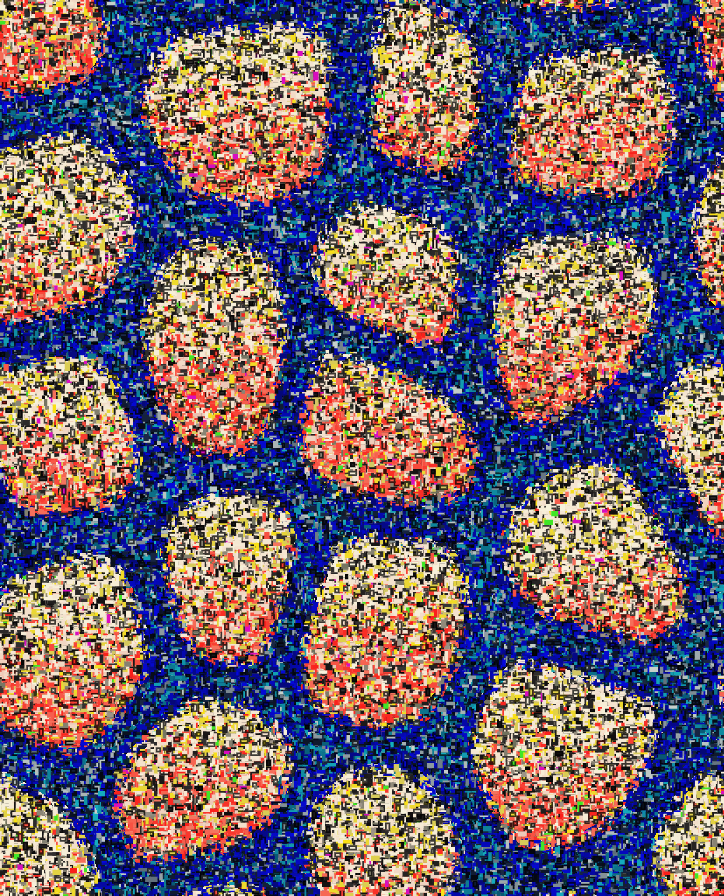
Write a Shadertoy shader that draws this pattern.

```glsl
// Rounded, warm pebbles on a deep blue ground, all made of tiny coloured bars.
// A smooth Voronoi border field shapes the pebbles; layers of scattered
// horizontal and vertical bars take their colours from that field.

vec3 hash3(vec2 p) {
    vec3 q = fract(p.xyx * vec3(0.1031, 0.1030, 0.0973));
    q += dot(q, q.yxz + 33.33);
    return fract((q.xxy + q.yzz) * q.zyx);
}

// Jittered pebble centre, with every other column shifted
vec2 pebbleCentre(vec2 cell) {
    float shift = 0.5 * mod(cell.x, 2.0) - 0.25;
    return cell + 0.5 + vec2(0.0, shift) + (hash3(cell + 41.0).xy - 0.5) * 0.52;
}

// x: signed depth inside the pebble, y: height above its centre, z: its seed
vec3 pebbleField(vec2 p) {
    vec2 home = floor(p), nearest = home, centre = p;
    float best = 1e3;
    for (int j = -2; j <= 2; j++)
    for (int i = -2; i <= 2; i++) {
        vec2 cell = home + vec2(i, j);
        vec2 c = pebbleCentre(cell);
        float d = distance(p, c);
        if (d < best) { best = d; nearest = cell; centre = c; }
    }
    // Smooth minimum of the distances to all borders rounds the corners
    float sum = 0.0;
    for (int j = -2; j <= 2; j++)
    for (int i = -2; i <= 2; i++) {
        if (i == 0 && j == 0) continue;
        vec2 c = pebbleCentre(nearest + vec2(i, j));
        float border = dot(0.5 * (centre + c) - p, normalize(c - centre));
        sum += exp(-border / 0.075);
    }
    float seed = hash3(nearest + 7.0).x;
    return vec3(-0.075 * log(sum) - 0.07 - 0.07 * seed, p.y - centre.y, seed);
}

// Blue and navy close to the pebbles, teal and grey in the wide gaps
vec3 groundColour(float depth, vec3 h) {
    float open = 1.0 - smoothstep(-0.16, 0.0, depth);
    float blue = mix(0.56, 0.25, open);
    float dark = blue + 0.27;
    float teal = dark + mix(0.09, 0.29, open);
    if (h.x < blue) return vec3(0.02, 0.03, mix(0.45, 0.88, h.y));
    if (h.x < dark) return mix(vec3(0.01, 0.02, 0.05), vec3(0.10, 0.16, 0.28), h.y);
    if (h.x < teal) return mix(vec3(0.03, 0.34, 0.45), vec3(0.08, 0.68, 0.75), h.y);
    return mix(vec3(0.36, 0.42, 0.47), vec3(0.78, 0.82, 0.80), h.y);
}

// Cream and yellow above, red and pink below
vec3 pebbleColour(vec3 field, vec3 h) {
    float low = smoothstep(0.25, -0.38, field.y + 0.3 * (field.z - 0.5));
    float rim = 1.0 - smoothstep(0.0, 0.09, field.x);
    float dark = mix(0.21, 0.12, low);
    float grey = dark + 0.07;
    float red = grey + mix(0.05, 0.42, low) + 0.08 * rim * low;
    float yellow = red + mix(0.18, 0.12, low) + 0.06 * rim;
    if (h.x < dark) return vec3(0.06, 0.05, 0.05) + 0.15 * h.y;
    if (h.x < grey) return mix(vec3(0.42, 0.43, 0.35), vec3(0.62, 0.58, 0.53), h.y);
    if (h.x < red) return mix(vec3(0.98, 0.12, 0.10), vec3(0.96, 0.47, 0.38), h.y);
    if (h.x < yellow) return mix(vec3(0.98, 0.88, 0.08), vec3(0.82, 0.78, 0.40), h.y);
    if (h.x > 0.985) return h.y < 0.5 ? vec3(0.25, 0.90, 0.15) : vec3(0.85, 0.05, 0.75);
    return mix(vec3(0.97, 0.95, 0.86), vec3(0.92, 0.74, 0.68), h.y * (0.4 + 0.6 * low));
}

// Each bar shifts the outline a little, which frays the pebble edge
vec3 barColour(vec3 field, vec3 h) {
    float frayed = field.x + (h.z - 0.5) * 0.07;
    return frayed > 0.0 ? pebbleColour(field, h) : groundColour(frayed, h);
}

void mainImage(out vec4 fragColor, in vec2 fragCoord) {
    vec2 p = fragCoord / iResolution.y;
    vec3 field = pebbleField(p * vec2(4.9, 4.35) + vec2(3.3, 8.6));

    // Bars live on a grid of 102.4 cells per canvas height
    vec2 g = p * 102.4;
    float soft = 102.4 / iResolution.y;
    vec3 col = barColour(field, hash3(floor(g * 2.5) + 311.0));

    for (int layer = 0; layer < 6; layer++) {
        vec2 q = g + vec2(0.4, 0.6) * float(layer);
        for (int j = -1; j <= 0; j++)
        for (int i = -1; i <= 0; i++) {
            vec2 cell = floor(q) + vec2(i, j);
            vec3 place = hash3(cell + 57.0 * float(layer) + 13.0);
            vec3 tone = hash3(cell.yx + 83.0 * float(layer) + 171.0);

            // Corner and size in fifths of a cell
            vec2 corner = cell + floor(place.xy * 5.0) / 5.0;
            float len = 0.4 + floor(fract(place.x * 37.0) * 4.0) / 5.0;
            float thick = 0.2 + floor(fract(place.y * 29.0) * 2.6) / 5.0;
            vec2 size = place.z < 0.54 ? vec2(len, thick) : vec2(thick, len);

            vec2 away = abs(q - corner - 0.5 * size) - 0.5 * size;
            float d = max(away.x, away.y);
            float cover = clamp(0.5 - d / soft, 0.0, 1.0);

            // Some of the wider bars carry a dark outline
            vec3 bar = barColour(field, tone);
            float outline = clamp((d + 0.2) / soft + 0.5, 0.0, 1.0);
            float outlined = step(0.5, thick) * step(0.5, fract(tone.z * 17.0));
            bar *= 1.0 - 0.75 * outline * outlined;
            col = mix(col, bar, cover);
        }
    }
    fragColor = vec4(col, 1.0);
}
```
